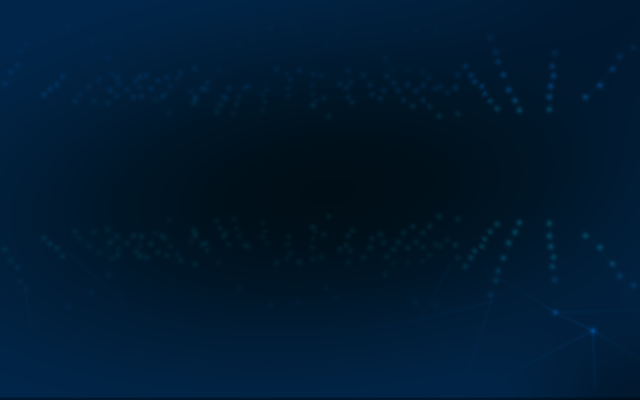
Reproduce this background procedurally as a Shadertoy shader.

```glsl
// A dark navy backdrop with a black oval hollow, crossed by two mirrored bands
// of soft teal and blue dots. Dots come from a jittered grid and leaning
// chains in folded space; faint links join at a hub in the lower right.

#define HOLLOW_CENTER vec2(0.82, 0.52)
#define HOLLOW_SIZE vec2(1.12, 0.52)
#define MIRROR_Y 0.584
#define CELL 0.036
#define DOT_SIZE 0.0078
#define LINK_WIDTH 0.0042
#define HUB vec2(1.483, 0.173)
#define INK vec3(0.0, 0.058, 0.092)
#define NAVY vec3(0.004, 0.146, 0.285)
#define TEAL vec3(0.01, 0.15, 0.165)
#define BLUE vec3(0.0, 0.12, 0.24)

vec2 hash22(vec2 p) {
    vec3 q = fract(p.xyx * vec3(0.1031, 0.1030, 0.0973));
    q += dot(q, q.yzx + 33.33);
    return fract((q.xx + q.yz) * q.zy);
}

float softSpot(vec2 offset, float size) {
    return exp(-dot(offset, offset) / (size * size));
}

float alongSegment(vec2 p, vec2 a, vec2 b) {
    return clamp(dot(p - a, b - a) / dot(b - a, b - a), 0.0, 1.0);
}

// Thin glowing link that fades towards its end b
float link(vec2 p, vec2 a, vec2 b) {
    float t = alongSegment(p, a, b);
    return softSpot(p - mix(a, b, t), LINK_WIDTH) * (1.0 - 0.7 * t);
}

// Evenly spaced, slightly shaken dots along a segment
float chain(vec2 p, vec2 a, vec2 b, float steps) {
    float k = floor(alongSegment(p, a, b) * steps + 0.5);
    vec2 shake = (hash22(vec2(k, steps) + floor(a * 90.0)) - 0.5) * 0.012;
    float dots = softSpot(p - mix(a, b, k / steps) - shake, DOT_SIZE);
    return dots + 0.1 * link(p, a, b);
}

// Scattered dots, dense near the inner edge of the band and sparse beyond it
float scatter(vec2 p) {
    vec2 home = floor(p / CELL);
    float sum = 0.0;
    for (int j = -1; j <= 1; j++)
    for (int i = -1; i <= 1; i++) {
        vec2 id = home + vec2(i, j);
        vec2 spot = (id + 0.15 + 0.7 * hash22(id + 17.0)) * CELL;
        vec2 pick = hash22(id + 71.0);
        float density = mix(0.42, 0.14, smoothstep(0.20, 0.28, spot.y));
        density *= smoothstep(0.115, 0.155, spot.y) * step(spot.y, 0.36);
        density *= step(0.17, spot.x) * step(spot.x, 1.16);
        sum += step(pick.x, density) * (0.45 + 0.55 * pick.y)
             * softSpot(p - spot, DOT_SIZE);
    }
    return sum;
}

// Short rows of dots that lean inward as they leave the mirror axis
float leaningRows(vec2 p) {
    float sum = 0.0;
    for (float i = 0.0; i < 15.0; i++) {
        vec2 r = hash22(vec2(i, 5.0));
        vec2 start = vec2(0.19 + 0.066 * (i + 0.5 * r.x), 0.135 + 0.045 * r.y);
        vec2 lean = vec2((0.72 - start.x) * 0.16, 0.055);
        sum += (0.5 + 0.4 * r.x) * chain(p, start, start + lean, 3.0);
    }
    return sum;
}

vec3 background(vec2 p) {
    vec2 q = p - HOLLOW_CENTER;
    q.y -= 0.08 * q.x;
    float rim = smoothstep(0.04, 1.18, length(q / HOLLOW_SIZE));
    vec3 color = mix(INK, NAVY, rim);
    // Shaded right corners
    vec2 top = (p - vec2(1.65, 1.02)) / vec2(0.50, 0.28);
    vec2 bottom = (p - vec2(1.60, 0.0)) / vec2(0.24, 0.20);
    color *= 1.0 - 0.32 * exp(-dot(top, top));
    return color * (1.0 - 0.36 * exp(-dot(bottom, bottom)));
}

void mainImage(out vec4 fragColor, in vec2 fragCoord) {
    vec2 p = fragCoord / iResolution.y;
    vec3 color = background(p);

    // Mirrored dot bands: x across, y outward from the mirror axis
    float lower = step(p.y, MIRROR_Y);
    vec2 band = vec2(p.x, abs(p.y - MIRROR_Y));
    float dots = 0.6 * (scatter(band) + leaningRows(band));
    dots += chain(band, vec2(1.302, 0.137), vec2(1.225, 0.318), 6.0);
    dots += chain(band, vec2(1.375, 0.143), vec2(1.387, 0.283), 5.0);
    dots += chain(band, vec2(1.469, 0.174), vec2(1.583, 0.303), 4.0);
    dots += 0.8 * chain(band, vec2(1.240, 0.143), vec2(1.167, 0.247), 6.0);
    dots += 0.6 * chain(band, vec2(0.108, 0.180), vec2(0.156, 0.220), 3.0);
    dots += 0.5 * chain(band, vec2(0.017, 0.205), vec2(0.063, 0.309), 4.0);
    vec2 blueRange = mix(vec2(0.13, 0.20), vec2(0.22, 0.36), lower);
    float blueness = smoothstep(blueRange.x, blueRange.y, band.y);
    float fade = 1.0 - mix(0.7, 0.5, lower) * smoothstep(0.19, 0.32, band.y);
    fade *= mix(0.65, 0.9, smoothstep(0.9, 1.3, p.x));
    color += mix(TEAL, BLUE, blueness) * dots * fade;

    // Hub with its neighbours and links
    vec2 knot = vec2(1.388, 0.219), joint = vec2(1.228, 0.245);
    float web = link(p, HUB, vec2(1.487, 0.03)) + link(p, HUB, knot);
    web += 0.6 * (link(p, HUB, vec2(1.24, 0.05)) + link(p, HUB, vec2(1.62, 0.09)));
    web += 0.5 * (link(p, knot, vec2(1.21, 0.33)) + link(p, knot, vec2(1.62, 0.225)));
    web += 0.5 * (link(p, joint, vec2(1.17, 0.07)) + link(p, joint, vec2(0.96, 0.18)));
    web += 0.4 * link(p, vec2(1.125, 0.34), vec2(1.045, 0.19));
    web += 0.4 * link(p, vec2(0.17, 0.37), vec2(0.315, 0.235));
    web += 0.4 * link(p, vec2(0.063, 0.275), vec2(0.08, 0.17));
    float nodes = softSpot(p - HUB, 0.010) + softSpot(p - knot, 0.008);
    color += BLUE * (0.25 * web + 0.7 * nodes);
    color *= mix(0.6, 1.0, smoothstep(0.003, 0.009, p.y)); // bottom strip
    fragColor = vec4(color, 1.0);
}
```
